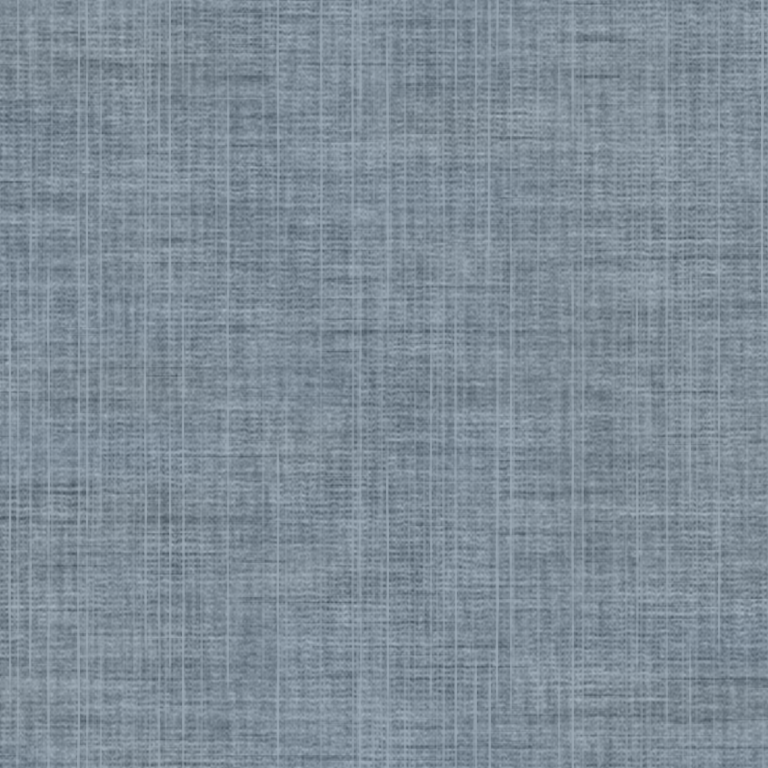
This texture is drawn by a three.js fragment shader. Its source:

```glsl
varying vec2 vUv;

const float TAU = 6.2831853;

const vec3 BASE_BLUE = vec3(0.490, 0.543, 0.587);
const vec3 WARM_TINT = vec3(0.004, 0.001, -0.004);

// Thread counts across the canvas
const float WEFT_ROWS = 124.0;
const float WARP_COLUMNS = 163.0;
const float SLUB_SLOTS = 56.0;

// Noise frequencies across and up
const vec2 BAND_FREQ = vec2(4.0, 42.0);
const vec2 STREAK_FREQ = vec2(13.0, 190.0);
const vec2 DARK_FREQ = vec2(9.0, 190.0);
const vec2 COLUMN_FREQ = vec2(175.0, 20.0);
const vec2 GRAIN_FREQ = vec2(210.0, 290.0);
const vec2 FIBRE_FREQ = vec2(370.0, 330.0);
const vec2 PATCH_FREQ = vec2(12.0, 18.0);

// Brightness of each layer
const float WEAVE_DEPTH = 0.056;
const float BAND_DEPTH = 0.024;
const float STREAK_DEPTH = 0.046;
const float DARK_DEPTH = 0.070;
const float COLUMN_DEPTH = 0.036;
const float GRAIN_DEPTH = 0.050;
const float FIBRE_DEPTH = 0.036;
const float SLUB_TONE = 0.125;
const float SLUB_COVER = 0.80;

const float SLUB_CORE = 0.0006;
const float SLUB_EDGE = 0.0024;

float hash(vec2 p) {
  return fract(sin(dot(p, vec2(127.1, 311.7))) * 43758.5453);
}

float noise(vec2 p) {
  vec2 cell = floor(p);
  vec2 f = fract(p);
  f = f * f * (3.0 - 2.0 * f);
  float low = mix(hash(cell), hash(cell + vec2(1.0, 0.0)), f.x);
  float high = mix(hash(cell + vec2(0.0, 1.0)), hash(cell + vec2(1.0, 1.0)), f.x);
  return mix(low, high, f.y);
}

float signedNoise(vec2 p) {
  return 2.0 * noise(p) - 1.0;
}

// Rows of weft, pinched into dashes by the warp
float weave(vec2 uv) {
  float wobble = signedNoise(uv * vec2(110.0, 70.0) + 11.0);
  float drift = signedNoise(uv * vec2(5.0, 16.0) + 23.0);
  float row = cos(TAU * uv.y * WEFT_ROWS + 1.6 * wobble + 1.2 * drift);
  float sway = signedNoise(uv * vec2(45.0, 9.0) + 37.0);
  float column = cos(TAU * uv.x * WARP_COLUMNS + 2.4 * sway);
  float strength = mix(0.35, 1.25, noise(uv * PATCH_FREQ + 41.0));
  return strength * (row * (0.7 - 0.4 * column) + 0.2 * column);
}

// Pale raised warp threads that fade in and out along their length
float slubs(vec2 uv, float slots, float seed) {
  float slot = floor(uv.x * slots);
  float center = (slot + mix(0.2, 0.8, hash(vec2(slot, seed)))) / slots;
  center += 0.0006 * signedNoise(vec2(slot + seed, uv.y * 14.0));
  float line = 1.0 - smoothstep(SLUB_CORE, SLUB_EDGE, abs(uv.x - center));
  float run = noise(vec2(slot * 7.0 + seed, uv.y * 4.0));
  float presence = smoothstep(0.25, 0.5, run);
  float fleck = mix(0.55, 1.1, noise(vec2(slot * 5.0 + seed, uv.y * 110.0)));
  float weight = smoothstep(0.0, 0.75, hash(vec2(slot, seed + 3.0)));
  return line * presence * fleck * weight;
}

void main() {
  vec2 uv = vUv;

  // Horizontal tone: broad bands, fine streaks and rare dark yarns
  float band = signedNoise(uv * BAND_FREQ + 53.0);
  float streak = signedNoise(uv * STREAK_FREQ + 67.0);
  float darkYarn = smoothstep(0.74, 0.97, noise(uv * DARK_FREQ + 79.0));
  float tone = BAND_DEPTH * band + STREAK_DEPTH * streak - DARK_DEPTH * darkYarn;

  // Vertical tone, fibre grain and woven relief
  tone += COLUMN_DEPTH * signedNoise(uv * COLUMN_FREQ + 83.0);
  tone += GRAIN_DEPTH * signedNoise(uv * GRAIN_FREQ + 97.0);
  tone += FIBRE_DEPTH * signedNoise(uv * FIBRE_FREQ + 127.0);
  tone += WEAVE_DEPTH * weave(uv);

  // Strong slubs, then a denser and fainter set
  float slub = 0.0;
  for (int i = 0; i < 2; i++) {
    float layer = float(i);
    float faint = 1.0 - 0.55 * layer;
    slub += faint * slubs(uv, SLUB_SLOTS * (1.0 + 0.7 * layer), 5.0 + 19.0 * layer);
  }
  tone = mix(tone, SLUB_TONE, SLUB_COVER * min(slub, 1.0));

  float warmth = signedNoise(uv * vec2(5.0, 12.0) + 109.0);
  gl_FragColor = vec4(BASE_BLUE + tone + WARM_TINT * warmth, 1.0);
}
```
